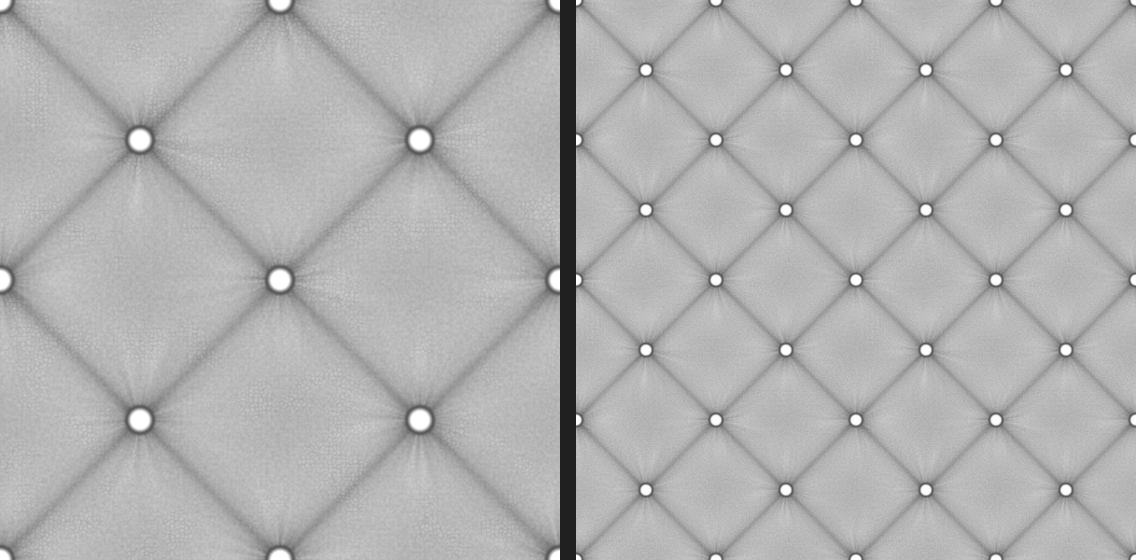
Left: one tile. Right: repeated 2 by 2.
A WebGL 1 fragment shader for this pattern:

```glsl
precision highp float;
uniform vec2 u_resolution;

vec2 hash2(vec2 p) {
  vec2 s = vec2(dot(p, vec2(127.1, 311.7)), dot(p, vec2(269.5, 183.3)));
  return fract(sin(s) * 43758.55);
}

vec2 gradientAt(vec2 cell, vec2 period, float seed) {
  float angle = 6.28319 * hash2(mod(cell, period) + seed).x;
  return vec2(cos(angle), sin(angle));
}

// Gradient noise that wraps after a whole number of cells
float gradientNoise(vec2 p, vec2 period, float seed) {
  vec2 i = floor(p), f = p - i;
  vec2 w = f * f * f * (f * (f * 6.0 - 15.0) + 10.0);
  vec2 x = vec2(1.0, 0.0), y = vec2(0.0, 1.0);
  float a = dot(gradientAt(i, period, seed), f);
  float b = dot(gradientAt(i + x, period, seed), f - x);
  float c = dot(gradientAt(i + y, period, seed), f - y);
  float d = dot(gradientAt(i + 1.0, period, seed), f - 1.0);
  return mix(mix(a, b, w.x), mix(c, d, w.x), w.y);
}

// Leather pebbles: gap between the two nearest cell points, wrapping
float pebbles(vec2 p, float period) {
  vec2 i = floor(p), f = p - i;
  float nearest = 4.0, second = 4.0;
  for (int y = -1; y <= 1; y++) {
    for (int x = -1; x <= 1; x++) {
      vec2 o = vec2(float(x), float(y));
      float d = length(o + 0.1 + 0.8 * hash2(mod(i + o, period)) - f);
      second = min(second, max(nearest, d));
      nearest = min(nearest, d);
    }
  }
  return second - nearest;
}

void main() {
  vec2 uv = gl_FragCoord.xy / u_resolution;

  // Diagonal lattice: creases on whole numbers, buttons where they cross
  vec2 p = uv * 2.0;
  vec2 q = vec2(p.x + p.y, p.x - p.y);
  vec2 button = floor(q + 0.5);
  vec2 dq = q - button;
  vec2 offset = 0.25 * vec2(dq.x + dq.y, dq.x - dq.y);
  float r = length(offset);
  float angle = atan(offset.y, offset.x);
  vec2 home = mod(0.5 * vec2(button.x + button.y, button.x - button.y), 2.0);

  // Padded diamond: wide slopes into thin creases, deeper near the buttons
  float waver = gradientNoise(uv * 16.0, vec2(16.0), 3.0);
  vec2 edge = abs(dq) + 0.006 * waver;
  vec2 slope = 0.095 * exp(-abs(edge) / 0.11);
  vec2 fold = exp(-edge * edge / 0.0007);
  float shade = 0.758 - slope.x - slope.y;
  shade -= (0.05 + 0.05 * exp(-r / 0.06)) * max(fold.x, fold.y);
  shade -= 0.055 * (1.0 - smoothstep(0.0, 0.45, length(fract(q) - 0.5)));

  // Pleats fanning from each button, strongest between the creases
  float seed = 7.0 + 5.0 * home.x + 23.0 * home.y;
  float turn = angle / 6.28319 + 0.5;
  float pleat = gradientNoise(vec2(turn * 44.0, r * 9.0 + 0.4), vec2(44.0, 64.0), seed)
              + 0.8 * gradientNoise(vec2(turn * 26.0, r * 5.0 + 0.4), vec2(26.0, 64.0), seed + 2.0);
  float between = cos(2.0 * angle);
  between *= between;
  shade += 0.17 * pleat * exp(-r / 0.07) * (0.3 + 0.7 * between);
  shade += 0.02 * between * exp(-pow((r - 0.09) / 0.04, 2.0));
  shade -= 0.09 * exp(-max(r - 0.026, 0.0) / 0.015);

  // Patchy pebbled grain, fine speckle and broad wear
  float patches = gradientNoise(uv * 9.0, vec2(9.0), 11.0)
                + 0.7 * gradientNoise(uv * 23.0, vec2(23.0), 19.0);
  float grain = smoothstep(0.0, 0.55, pebbles(uv * 128.0, 128.0)) - 0.5;
  shade += grain * mix(0.012, 0.05, smoothstep(0.0, 0.5, patches));
  shade += 0.04 * gradientNoise(uv * 190.0, vec2(190.0), 29.0);
  shade += 0.03 * gradientNoise(uv * 110.0, vec2(110.0), 31.0);
  shade += 0.014 * gradientNoise(uv * 5.0, vec2(5.0), 37.0);

  // White button softly rounded into a dark rim
  shade = mix(0.33, shade, smoothstep(0.0225, 0.031, r));
  shade = mix(1.0, shade, smoothstep(0.0145, 0.0245, r));
  gl_FragColor = vec4(vec3(shade), 1.0);
}
```
